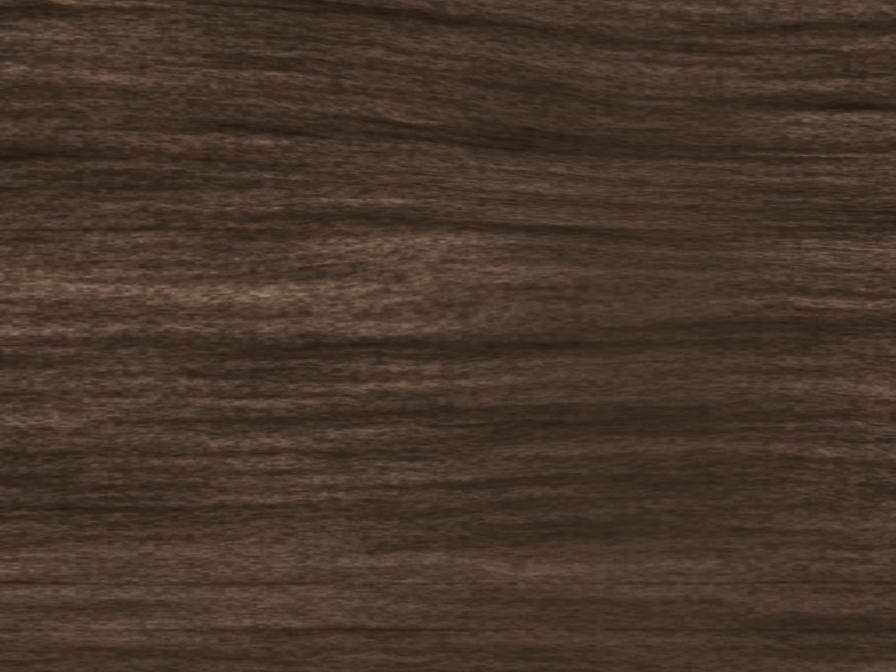
Write a Shadertoy shader that draws this texture.

```glsl
// Dark walnut board with horizontal grain: stretched value noise in several
// sizes is laid along gently bent fibres, then tinted along one brown ramp.
// Soft ellipses add the pale figure, thin lines the seams between strips.

#define BASE_BROWN vec3(0.291, 0.222, 0.171)
#define TINT_SLOPE vec3(1.0, 0.83, 0.75)
#define CONTRAST 1.03
#define BAND_AMOUNT 0.040
#define STREAK_AMOUNT 0.050
#define FIBRE_AMOUNT 0.056
#define GRAIN_AMOUNT 0.062
#define PORE_DEPTH 0.045
#define VEIN_DEPTH 0.040
#define BEND 0.022

float hash(vec2 p) {
    vec3 q = fract(p.xyx * 0.1031);
    q += dot(q, q.yzx + 33.33);
    return fract((q.x + q.y) * q.z);
}

// Smooth value noise, 0 to 1
float noise(vec2 p) {
    vec2 cell = floor(p);
    vec2 f = fract(p);
    f = f * f * (3.0 - 2.0 * f);
    float low = mix(hash(cell), hash(cell + vec2(1.0, 0.0)), f.x);
    float high = mix(hash(cell + vec2(0.0, 1.0)), hash(cell + vec2(1.0, 1.0)), f.x);
    return mix(low, high, f.y);
}

float signedNoise(vec2 p) {
    return 2.0 * noise(p + 17.0) - 1.0;
}

// Soft elliptical spot
float glow(vec2 p, vec2 centre, vec2 radius) {
    vec2 q = (p - centre) / radius;
    return exp(-dot(q, q));
}

// Thin dark joint, fading in and out along its length
float seam(vec2 p, float height) {
    float d = (p.y - height - 0.002 * signedNoise(vec2(p.x * 4.0, height * 90.0))) / 0.0028;
    return exp(-d * d) * (0.4 + 0.6 * noise(vec2(p.x * 7.0, height * 50.0)));
}

// Bends the straight fibres: slope at the top, a lens in the middle, small waver
vec2 bendFibres(vec2 p) {
    float slope = 0.08 * smoothstep(0.0, 1.0, p.x) * smoothstep(0.55, 0.82, p.y);
    float lens = 0.035 * glow(p, vec2(0.68, 0.64), vec2(0.30, 0.10));
    float swell = BEND * signedNoise(p * vec2(1.8, 3.5));
    float waver = 0.0028 * signedNoise(p * vec2(18.0, 40.0));
    return vec2(p.x, p.y + slope - lens + swell + waver);
}

void mainImage(out vec4 fragColor, in vec2 fragCoord) {
    vec2 p = fragCoord / iResolution.y;
    vec2 g = bendFibres(p);

    // Calmer wood right of the centre and in the lowest strips
    float rough = 1.0 - 0.42 * glow(p, vec2(0.94, 0.45), vec2(0.28, 0.55));
    rough *= mix(0.8, 1.08, smoothstep(0.10, 0.30, p.y));

    // Long bands, streaks and fibres
    float tone = BAND_AMOUNT * signedNoise(g * vec2(1.3, 14.0));
    float lines = STREAK_AMOUNT * signedNoise(g * vec2(2.2, 44.0) + 5.0);
    lines += FIBRE_AMOUNT * signedNoise(g * vec2(5.0, 112.0) + 31.0);
    lines += 0.45 * FIBRE_AMOUNT * signedNoise(g * vec2(12.0, 210.0) + 57.0);

    // Dark veins and short pores
    lines -= VEIN_DEPTH * smoothstep(0.62, 0.90, noise(g * vec2(2.6, 78.0) + 71.0));
    float pores = smoothstep(0.68, 0.94, noise(g * vec2(42.0, 220.0) + 11.0));
    tone += rough * (lines - PORE_DEPTH * pores);

    // Pale figure and shaded stretches
    tone += 0.065 * glow(p, vec2(0.65, 0.62), vec2(0.14, 0.050));
    tone += 0.040 * glow(g, vec2(0.24, 0.96), vec2(0.38, 0.035));
    tone += 0.035 * glow(g, vec2(0.20, 0.58), vec2(0.55, 0.040));
    tone += 0.030 * glow(g, vec2(1.25, 0.57), vec2(0.30, 0.045));
    tone += 0.025 * glow(g, vec2(0.05, 0.19), vec2(0.40, 0.025));
    tone -= 0.040 * glow(g, vec2(0.25, 0.71), vec2(0.45, 0.022));
    tone -= 0.035 * glow(g, vec2(0.75, 0.29), vec2(0.70, 0.025));
    tone -= 0.020 * glow(p, vec2(0.98, 0.45), vec2(0.25, 0.25));

    // Fine flecks, stronger where the wood is pale
    float fleck = signedNoise(g * vec2(85.0, 290.0) + 3.0);
    fleck += 0.5 * signedNoise(p * vec2(190.0, 330.0) + 23.0);
    tone += GRAIN_AMOUNT * 0.85 * fleck * rough * clamp(0.9 + 4.0 * tone, 0.5, 1.3);

    // Joints between the strips
    tone -= 0.085 * seam(p, 0.132) + 0.065 * seam(p, 0.062) + 0.050 * seam(p, 0.658);

    // Highlights reach further than shadows
    tone = max(tone, -0.17) * CONTRAST;
    tone += 1.3 * (tone * tone - 0.003);
    fragColor = vec4(clamp(BASE_BROWN + TINT_SLOPE * tone, 0.0, 1.0), 1.0);
}
```
